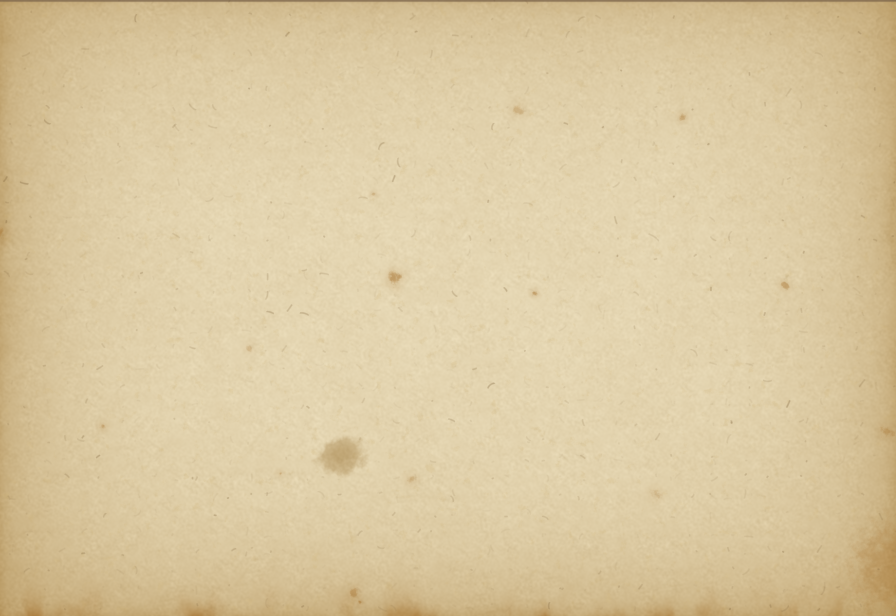
A WebGL 1 fragment shader for this texture:

```glsl
precision highp float;
uniform vec2 u_resolution;

// Palette
const vec3 PAPER = vec3(0.898, 0.840, 0.700);
const vec3 TAN = vec3(0.690, 0.555, 0.325);
const vec3 RUST = vec3(0.640, 0.430, 0.160);
const vec3 STAIN = vec3(0.680, 0.555, 0.340);
const vec3 FIBRE = vec3(0.500, 0.395, 0.240);
const vec3 FLECK = vec3(0.810, 0.700, 0.465);
const vec3 RIM = vec3(0.480, 0.390, 0.290);

// Sizes are fractions of the canvas height
const float FADE_WIDTH = 0.115;
const float FADE_STRENGTH = 0.49;
const float BURN_WIDTH = 0.012;
const float BURN_STRENGTH = 0.16;
const float MOTTLE = 0.042;
const float GRAIN = 0.034;
const float FIBRE_CELL = 0.030;
const float FIBRE_SHARE = 0.42;
const float RIM_WIDTH = 0.003;
const int SPOTS = 15;
const vec2 STAIN_CENTRE = vec2(0.555, 0.261);
const float STAIN_RADIUS = 0.036;

float hash(vec2 p) {
  vec3 q = fract(vec3(p.xyx) * 0.1031);
  q += dot(q, q.yzx + 33.33);
  return fract((q.x + q.y) * q.z);
}

float slope(vec2 cell, vec2 offset) {
  float angle = 6.2832 * hash(cell);
  return dot(vec2(cos(angle), sin(angle)), offset);
}

// Gradient noise, roughly -0.7 to 0.7
float noise(vec2 p) {
  vec2 i = floor(p), f = fract(p), e = vec2(1.0, 0.0);
  vec2 u = f * f * f * (f * (f * 6.0 - 15.0) + 10.0);
  return mix(mix(slope(i, f), slope(i + e.xy, f - e.xy), u.x),
             mix(slope(i + e.yx, f - e.yx), slope(i + e.xx, f - e.xx), u.x), u.y);
}

float fbm(vec2 p) {
  float sum = 0.0, gain = 1.0;
  for (int i = 0; i < 4; i++) {
    sum += gain * noise(p);
    p = mat2(0.8, 0.6, -0.6, 0.8) * p * 2.03 + 17.3;
    gain *= 0.55;
  }
  return sum;
}

// Browning that fades inward from one side
float edgeAge(float d) {
  d = max(d, 0.0);
  return FADE_STRENGTH * exp(-d / FADE_WIDTH) + BURN_STRENGTH * exp(-d / BURN_WIDTH);
}

// One short curved fibre per occupied cell, most of them barely visible
float fibre(vec2 p, float pixel) {
  vec2 cell = floor(p / FIBRE_CELL);
  vec2 centre = 0.3 + 0.4 * vec2(hash(cell + 3.0), hash(cell + 61.0));
  float angle = 3.1416 * hash(cell + 27.0);
  float c = cos(angle), s = sin(angle);
  vec2 q = mat2(c, -s, s, c) * (fract(p / FIBRE_CELL) - centre);
  q.y += (hash(cell + 45.0) - 0.5) * 3.0 * q.x * q.x;
  float halfLength = mix(0.01, 0.22, pow(hash(cell + 83.0), 2.0));
  float d = FIBRE_CELL * length(vec2(max(abs(q.x) - halfLength, 0.0), q.y));
  float ink = mix(0.06, 0.34, pow(hash(cell + 99.0), 4.0));
  return ink * step(hash(cell + 11.0), FIBRE_SHARE) * (1.0 - smoothstep(0.0, 0.0010 + pixel, d));
}

void main() {
  float pixel = 1.0 / u_resolution.y;
  vec2 p = gl_FragCoord.xy * pixel;
  float width = u_resolution.x * pixel;
  float cloud = fbm(p * 7.0);
  float rough = fbm(p * 55.0 + 40.0);

  // Aged edges
  float wobble = 0.016 * cloud;
  float age = 1.0 - (1.0 - edgeAge(p.x + wobble)) * (1.0 - edgeAge(width - p.x + wobble))
                  * (1.0 - edgeAge(p.y + wobble)) * (1.0 - 0.75 * edgeAge(1.0 - p.y + wobble));

  // Cloudy mottle and faint horizontal laid lines
  age += MOTTLE * (cloud + rough + 0.5 * noise(p * vec2(9.0, 75.0)) + 0.7 * noise(p * 24.0));
  vec3 color = mix(PAPER, TAN, age);

  // Sparse yellow flecks in the pulp
  color = mix(color, FLECK, 0.22 * smoothstep(0.25, 0.80, fbm(p * 48.0 + 71.0)));

  // Rusty blotches along the foot and in the lower right corner
  float foot = exp(-p.y / 0.020) * smoothstep(-0.1, 0.6, fbm(p * vec2(11.0, 6.0) + 5.0));
  float corner = 1.0 - smoothstep(0.02, 0.10, length(p - vec2(width, 0.08)) + 0.04 * rough);
  color = mix(color, RUST, 0.60 * foot + 0.36 * corner);

  // Foxing: small ragged cores in pale haloes, denser toward the lower right
  for (int i = 0; i < SPOTS; i++) {
    vec2 seed = vec2(float(i) * 7.0 + 2.0, 19.0);
    vec2 centre = vec2(width * pow(hash(seed), 0.7), pow(hash(seed + 31.0), 1.6));
    float radius = mix(0.005, 0.014, pow(hash(seed + 57.0), 2.0));
    float d = length(p - centre) / radius + 0.9 * rough;
    float spot = 0.40 * (1.0 - smoothstep(0.1, 0.9, d)) + 0.17 * (1.0 - smoothstep(0.2, 2.4, d));
    color = mix(color, RUST, spot * mix(0.5, 1.0, hash(seed + 73.0)));
  }

  // Single water stain
  float d = length((p - STAIN_CENTRE) * vec2(0.90, 1.15)) / STAIN_RADIUS;
  d += 0.36 * fbm(p * 30.0 + 9.0);
  float stain = 0.46 * (1.0 - smoothstep(0.75, 1.15, d)) + 0.18 * (1.0 - smoothstep(0.0, 0.9, d));
  color = mix(color, STAIN, stain);

  // Fibres, patchy slanted grain and the dark upper rim
  color = mix(color, FIBRE, fibre(p, pixel));
  color = mix(color, FIBRE, 0.6 * fibre(p.yx + 5.37, pixel));
  vec2 slanted = mat2(0.8, 0.6, -0.6, 0.8) * p;
  float grain = 0.5 * noise(slanted * vec2(70.0, 130.0)) + 0.7 * noise(slanted * 190.0 + 8.0);
  float patchiness = clamp(1.0 + 1.1 * noise(p * 30.0 + 55.0), 0.4, 1.8);
  color += GRAIN * grain * patchiness * vec3(0.9, 1.0, 1.15);
  color = mix(color, RIM, 0.75 * (1.0 - smoothstep(RIM_WIDTH * 0.4, RIM_WIDTH + pixel, 1.0 - p.y)));
  gl_FragColor = vec4(clamp(color, 0.0, 1.0), 1.0);
}
```
